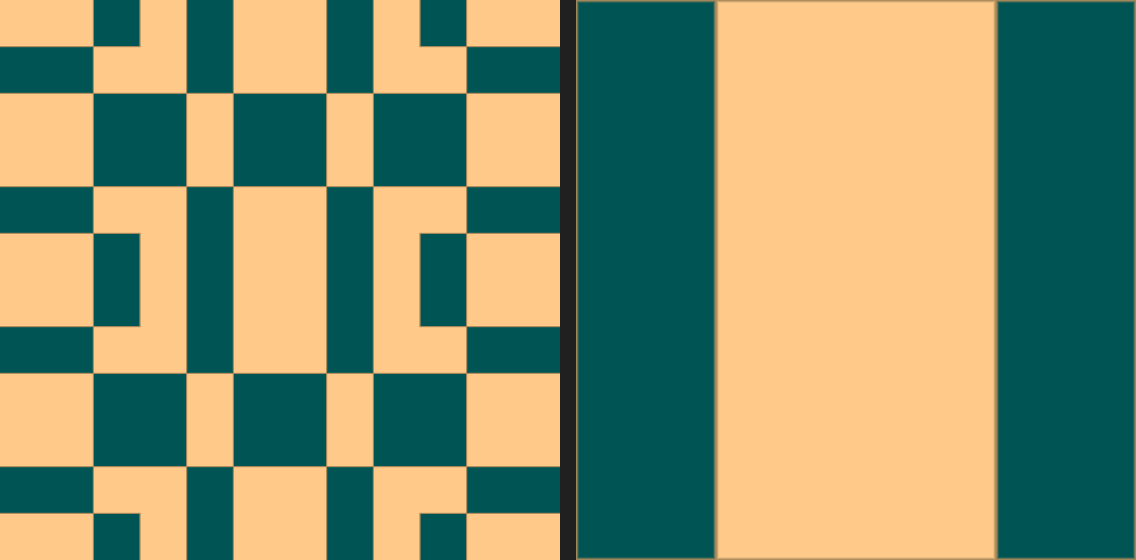
Left, the full canvas; right, a detail of the centre.
Reproduce this pattern procedurally as a three.js fragment shader.

```glsl
// Mirrored check of teal squares, bars and stripes on a peach ground, one repeat across and two up.
varying vec2 vUv;

// Signed distance to the rectangle between two corners, negative inside.
float rectangle(vec2 p, vec2 low, vec2 high) {
  vec2 d = abs(p - 0.5 * (low + high)) - 0.5 * (high - low);
  return length(max(d, 0.0)) + min(max(d.x, d.y), 0.0);
}

// Shapes in one folded quarter; those reaching a fold run past it.
float tealShapes(vec2 q) {
  float d = rectangle(q, vec2(-1.0, -1.0), vec2(1.0, 1.0));   // middle square
  d = min(d, rectangle(q, vec2(2.0, -1.0), vec2(4.0, 1.0)));  // side square
  d = min(d, rectangle(q, vec2(1.0, 1.0), vec2(2.0, 5.0)));   // tall stripe
  d = min(d, rectangle(q, vec2(3.0, 2.0), vec2(4.0, 4.0)));   // small upright block
  d = min(d, rectangle(q, vec2(4.0, 1.0), vec2(8.0, 2.0)));   // outer bar
  return d;
}

void main() {
  // Twelve cells per side, folded about the middle column and each row of squares.
  vec2 cell = vUv * 12.0;
  vec2 folded = abs(vec2(cell.x - 6.0, mod(cell.y, 6.0) - 3.0));
  float d = tealShapes(folded);

  vec3 teal = vec3(0.0, 0.33, 0.33);
  vec3 tan_ = vec3(0.67, 0.54, 0.35);
  vec3 peach = vec3(1.0, 0.79, 0.54);

  // Soft tan hairline between the two flat colours.
  vec3 color = mix(teal, tan_, smoothstep(-0.025, 0.0, d));
  color = mix(color, peach, smoothstep(0.0, 0.025, d));
  gl_FragColor = vec4(color, 1.0);
}
```
